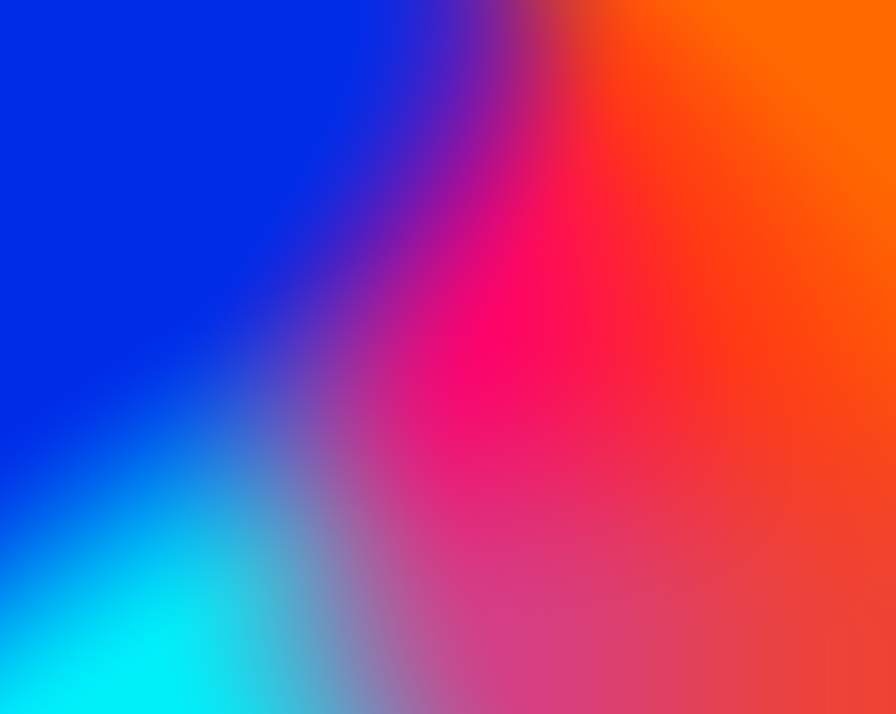
This background is drawn by a Shadertoy shader. Its source:

```glsl
// Soft colour-mesh background: a cold blue-to-cyan field meets a warm
// pink-to-orange field along a curved, blurred seam. Each field is a smooth
// ramp over a bent coordinate; a dusky tint settles over the lower warm side.

const vec3 BLUE    = vec3(0.00, 0.175, 0.910);
const vec3 CYAN    = vec3(0.00, 0.940, 0.980);
const vec3 PINK    = vec3(0.99, 0.000, 0.430);
const vec3 SCARLET = vec3(1.00, 0.205, 0.080);
const vec3 ORANGE  = vec3(1.00, 0.412, 0.000);
const vec3 MAUVE   = vec3(0.83, 0.245, 0.530);
const vec3 CORAL   = vec3(0.933, 0.262, 0.205);

// Blend two colours while t runs from start to end.
vec3 ramp(vec3 a, vec3 b, float start, float end, float t) {
    return mix(a, b, smoothstep(start, end, t));
}

// Blue above, cyan below; the cyan climbs towards the seam.
vec3 coldField(float x, float depth) {
    float slant = depth + 0.94 * x - 0.576 * x * x;
    return ramp(BLUE, CYAN, 0.60, 1.075, slant);
}

// Pink core opening to scarlet and orange; the bands widen with depth.
vec3 warmField(float x, float depth) {
    float bend = max(0.0, 1.0 - depth / 0.55);
    float core = 0.664 - 0.13 * bend * bend;
    float bandWidth = 0.09 + 0.12 * depth + 0.1 * depth * depth;
    float s = (x - core) / bandWidth;
    vec3 glow = ramp(PINK, SCARLET, -1.0, 1.2, s);
    glow = ramp(glow, ORANGE, 0.3, 3.2, s);

    vec3 dusk = ramp(MAUVE, CORAL, 0.52, 1.0, x);
    return ramp(glow, dusk, 0.45, 0.90, depth);
}

// Horizontal position of the seam between the two fields.
float seamCentre(float depth) {
    float swing = 0.445 + 0.108 * cos(4.76 * depth);
    return swing - 0.06 * smoothstep(0.70, 1.05, depth);
}

void mainImage(out vec4 fragColor, in vec2 fragCoord) {
    vec2 uv = fragCoord / iResolution.xy;
    float depth = 1.0 - uv.y;    // 0 at the top, 1 at the bottom

    float centre = seamCentre(depth);
    float blur = 0.172 + 0.04 * depth * depth;
    vec3 colour = ramp(coldField(uv.x, depth), warmField(uv.x, depth),
                       centre - blur, centre + blur, uv.x);

    fragColor = vec4(colour, 1.0);
}
```
